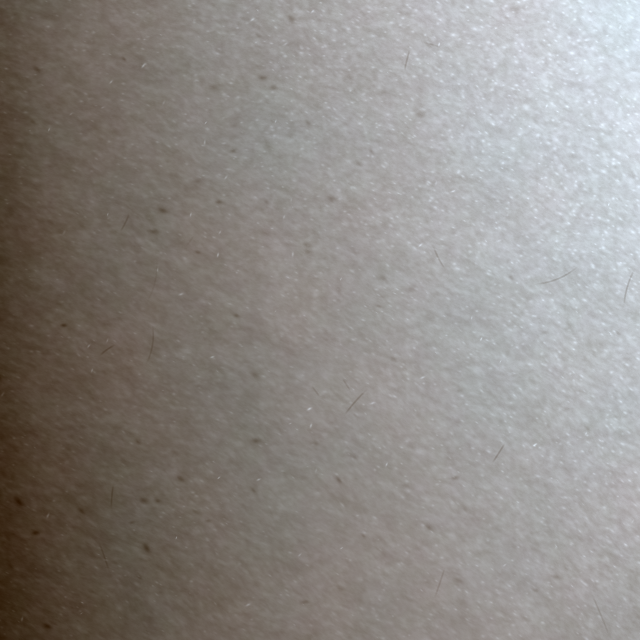
A WebGL 2 fragment shader for this texture:

```glsl
#version 300 es
precision highp float;

uniform vec2 u_resolution;
out vec4 fragColor;

vec3 hash3(vec2 p) {
  vec3 q = fract(p.xyx * vec3(0.1031, 0.1030, 0.0973));
  q += dot(q, q.yxz + 33.33);
  return fract((q.xxy + q.yzz) * q.zyx);
}

float noise(vec2 p) {
  vec2 i = floor(p), f = fract(p);
  f = f * f * (3.0 - 2.0 * f);
  return mix(mix(hash3(i).x, hash3(i + vec2(1, 0)).x, f.x),
             mix(hash3(i + vec2(0, 1)).x, hash3(i + vec2(1, 1)).x, f.x), f.y);
}

float fbm(vec2 p) {
  float sum = 0.0, gain = 0.5;
  for (int i = 0; i < 4; i++) {
    sum += gain * (noise(p) - 0.5);
    p = mat2(1.6, 1.2, -1.2, 1.6) * p + 17.3;
    gain *= 0.55;
  }
  return sum;
}

vec2 rotate(vec2 p, float a) {
  return vec2(cos(a) * p.x + sin(a) * p.y, cos(a) * p.y - sin(a) * p.x);
}

// Soft elongated spots, one candidate per cell, radius in cell units
float spots(vec2 p, float density, vec2 radius, float angle) {
  vec2 cell = floor(p);
  float sum = 0.0;
  for (int y = -1; y <= 1; y++) {
    for (int x = -1; x <= 1; x++) {
      vec2 id = cell + vec2(x, y);
      vec3 h = hash3(id + 50.0);
      vec3 k = hash3(id + 211.0);
      vec2 d = rotate(p - id - h.xy, angle + (k.x - 0.5) * 1.2);
      d /= radius * (0.7 + 0.6 * k.y);
      sum += step(h.z, density) * (0.3 + 0.7 * k.z) * exp(-dot(d, d));
    }
  }
  return sum;
}

// Thin curved hairs
float hairs(vec2 p, float pixel) {
  float cover = 0.0;
  for (int i = 0; i < 18; i++) {
    vec3 h = hash3(vec2(i, 7));
    vec3 k = hash3(vec2(i, 31));
    vec2 d = rotate(p - h.xy, h.z * 3.14);
    float len = 0.012 + 0.03 * k.x;
    d.y += (k.y - 0.5) * 14.0 * d.x * d.x;
    float line = 1.0 - smoothstep(0.0, 0.001 + pixel, abs(d.y));
    cover = max(cover, line * (1.0 - smoothstep(0.4, 1.0, abs(d.x) / len)) * (0.3 + 0.7 * k.z));
  }
  return cover;
}

void main() {
  vec2 uv = gl_FragCoord.xy / u_resolution;
  vec2 p = gl_FragCoord.xy / u_resolution.y;
  float pixel = 1.0 / u_resolution.y;

  // Broad light falling from the upper right
  float light = 0.165 + 0.7 * uv.x - 0.14 * uv.x * uv.x + 0.16 * uv.y;
  light -= 0.11 * pow(uv.x, 3.0) * (1.0 - uv.y) * (1.0 - uv.y);
  light += 0.03 * exp(-9.0 * dot(uv - vec2(0.95, 0.9), uv - vec2(0.95, 0.9)));
  light -= 0.035 * (1.0 - smoothstep(0.0, 0.08, uv.x));
  float sheen = smoothstep(0.55, 1.5, uv.x + 0.6 * uv.y);

  // Slanted surface grain, flatter towards the top
  vec2 q = p + 0.012 * vec2(fbm(p * 9.0), fbm(p * 9.0 + 40.0));
  q.y += 0.42 * q.x - 0.2 * q.x * q.y;
  float relief = fbm(q * vec2(55.0, 105.0));
  float fine = fbm(q * vec2(130.0, 210.0) + 9.0);
  float folds = fbm(q * vec2(14.0, 34.0) + 3.0);
  float grains = spots(q * vec2(75.0, 100.0), 0.75, vec2(0.42, 0.3), 0.1);
  float tone = light + 0.07 * relief + 0.05 * folds;
  tone += (0.05 + 0.09 * sheen) * fine;
  tone += (0.028 + 0.025 * sheen) * (grains - 0.28);

  // Glints and pores
  float glints = spots(q * vec2(85.0, 110.0) + 5.0, 0.12 + 0.45 * sheen, vec2(0.23, 0.16), 0.2);
  tone += (0.07 + 0.07 * sheen) * glints;
  tone += 0.2 * spots(p * 42.0 + 60.0, 0.035, vec2(0.12, 0.055), 0.9);
  float pores = spots(p * 26.0 + 20.0, 0.13, vec2(0.17, 0.09), -0.4);
  tone -= 0.11 * pores;
  tone = mix(tone, tone * 0.7, 0.6 * hairs(p, pixel));

  // Warm shadows, cool highlights, faint blush
  vec3 color = tone + (tone - 0.645) * vec3(-0.14, 0.0, 0.14);
  color += fbm(p * 5.0 + 80.0) * vec3(0.035, -0.008, -0.012);
  color += fbm(p * 38.0 + 12.0) * vec3(0.008, -0.004, 0.012);
  fragColor = vec4(clamp(color, 0.0, 1.0), 1.0);
}
```
